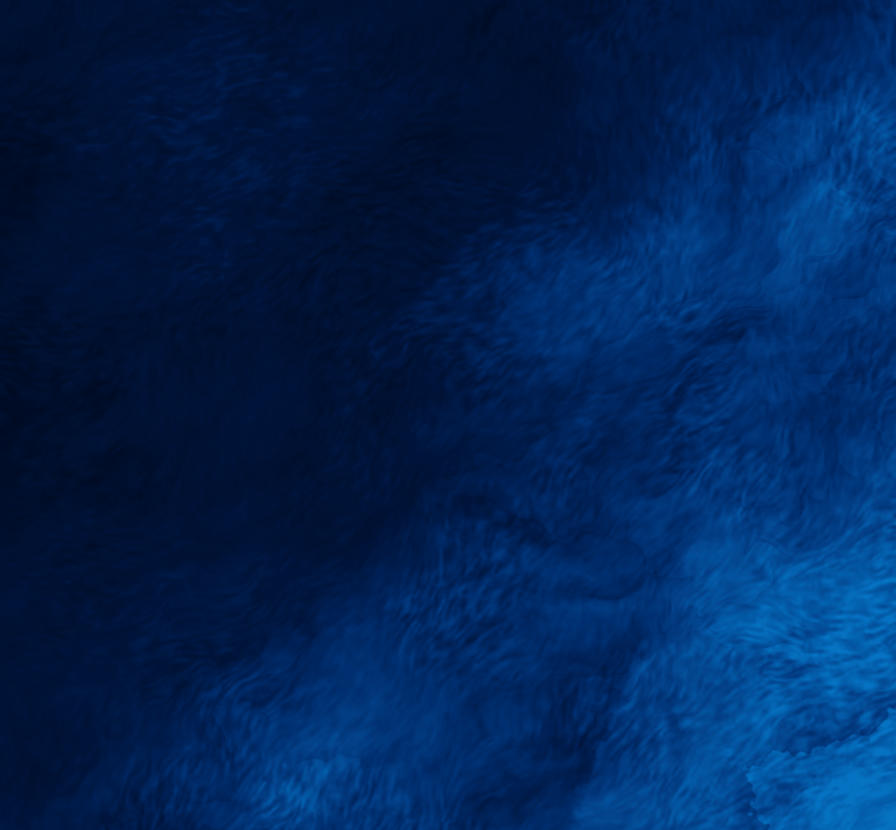
This background is drawn by a Shadertoy shader. Its source:

```glsl
// Deep blue, brushed cloud backdrop: night at the upper left, azure at the lower right.
// A diagonal gradient, soft glows and torn edges set one tone value; warped noise,
// wisps, folds and patchy fibres add detail, then a blue ramp colours it.

const float CLOUD_SCALE = 5.0;
const float CLOUD_AMOUNT = 0.28;
const float WISP_SCALE = 14.0;
const float WISP_AMOUNT = 0.30;
const float FOLD_SCALE = 4.5;
const float FOLD_AMOUNT = 0.07;
const float FIBRE_SCALE = 205.0;
const float FIBRE_AMOUNT = 0.32;
const float FIBRE_STEP = 0.0028;
const int FIBRE_STEPS = 2;
const float WARP_AMOUNT = 0.09;
const float ROUGHNESS = 0.58;
const float TEAR_SOFTNESS = 0.004;

const vec3 BLUE_RAMP[8] = vec3[8](
    vec3(0.00, 0.04, 0.13), vec3(0.00, 0.06, 0.18),
    vec3(0.00, 0.08, 0.23), vec3(0.00, 0.12, 0.32),
    vec3(0.00, 0.18, 0.43), vec3(0.01, 0.25, 0.53),
    vec3(0.01, 0.35, 0.65), vec3(0.02, 0.45, 0.76));

float hash(vec2 p) {
    vec3 q = fract(p.xyx * 0.1031);
    q += dot(q, q.yzx + 33.33);
    return fract((q.x + q.y) * q.z);
}

float noise(vec2 p) {
    vec2 cell = floor(p), f = fract(p);
    f = f * f * (3.0 - 2.0 * f);
    return mix(mix(hash(cell), hash(cell + vec2(1, 0)), f.x),
               mix(hash(cell + vec2(0, 1)), hash(cell + vec2(1, 1)), f.x), f.y);
}

// Layered noise, centred on zero
float fbm(vec2 p) {
    float sum = 0.0, total = 0.0, amplitude = 1.0;
    for (int i = 0; i < 5; i++) {
        sum += amplitude * (noise(p) - 0.5);
        total += amplitude;
        p = mat2(1.6, 1.2, -1.2, 1.6) * p + 17.3;
        amplitude *= ROUGHNESS;
    }
    return sum / total;
}

// Soft elliptical spot, turned by an angle in radians
float glow(vec2 p, vec2 centre, vec2 radius, float angle) {
    float c = cos(angle), s = sin(angle);
    vec2 d = mat2(c, -s, s, c) * (p - centre) / radius;
    return exp(-dot(d, d));
}

// Fine noise averaged along the local brush direction
float fibres(vec2 p) {
    float sum = 0.0;
    float angle = 0.75 + 2.0 * (noise(p * 4.0 + 8.0) - 0.5)
                + 1.2 * (noise(p * 15.0) - 0.5);
    vec2 flow = vec2(cos(angle), sin(angle));
    for (int i = -FIBRE_STEPS; i <= FIBRE_STEPS; i++) {
        vec2 q = p + flow * float(i) * FIBRE_STEP;
        sum += noise(q * FIBRE_SCALE + 40.0) - 0.5;
    }
    return sum / float(2 * FIBRE_STEPS + 1);
}

// Broad light and shade
float baseTone(vec2 p) {
    float tone = 0.20 + 0.74 * smoothstep(-0.1, 1.0, 0.9 * p.x - 0.55 * p.y);
    tone += 0.18 * glow(p, vec2(0.70, 0.68), vec2(0.22, 0.11), 0.55);
    tone += 0.18 * glow(p, vec2(0.94, 0.84), vec2(0.20, 0.09), 0.60);
    tone += 0.26 * glow(p, vec2(0.38, 0.05), vec2(0.16, 0.08), 0.55);
    tone += 0.12 * glow(p, vec2(0.42, 0.17), vec2(0.28, 0.09), 0.55);
    tone += 0.10 * glow(p, vec2(0.18, 0.10), vec2(0.16, 0.08), 0.70);
    tone += 0.08 * glow(p, vec2(0.22, 0.90), vec2(0.16, 0.20), 0.00);
    tone += 0.04 * glow(p, vec2(0.65, 0.45), vec2(0.14, 0.12), 0.50);
    tone += 0.08 * glow(p, vec2(0.96, 0.27), vec2(0.12, 0.09), 0.30);
    tone -= 0.10 * glow(p, vec2(0.98, 0.51), vec2(0.20, 0.10), 0.35);
    tone -= 0.09 * glow(p, vec2(0.02, 0.65), vec2(0.14, 0.40), 0.00);
    tone -= 0.08 * glow(p, vec2(0.45, 0.55), vec2(0.10, 0.24), 0.00);
    return tone;
}

// Crease and torn sheet in the lower right
float tornTone(vec2 p, float ragged) {
    float crease = p.x - 0.645 - 0.33 * p.y - 0.06 * ragged;
    float shade = (1.0 - smoothstep(-0.010, 0.004, crease)) * exp(min(crease, 0.0) * 13.0);
    float tone = -0.19 * shade * (1.0 - smoothstep(0.10, 0.38, p.y));

    float sheet = min(p.x - 0.845, 0.075 + 0.42 * (p.x - 0.85) - p.y) + 0.10 * ragged;
    float inside = smoothstep(-TEAR_SOFTNESS, TEAR_SOFTNESS, sheet);
    float shadow = exp(min(sheet, 0.0) * 18.0) * smoothstep(0.74, 0.88, p.x);
    return tone + 0.03 * inside - 0.19 * shadow * (1.0 - inside);
}

void mainImage(out vec4 fragColor, in vec2 fragCoord) {
    vec2 uv = fragCoord / iResolution.xy;
    vec2 p = fragCoord / iResolution.y;

    // Warped coordinates bend both layout and clouds
    vec2 warp = vec2(fbm(p * 4.0 + 3.0), fbm(p * 4.0 + 29.0));
    vec2 bent = uv + WARP_AMOUNT * warp;
    float ragged = fbm(p * 24.0 + 5.0);

    // Clouds, wisps and one-sided folds along the rising diagonal
    vec2 along = mat2(0.8, -0.6, 0.6, 0.8) * (p + 0.25 * warp);
    float cloud = fbm(along * vec2(0.7, 1.5) * CLOUD_SCALE + 11.0);
    float wisp = fbm(along * vec2(0.8, 1.8) * WISP_SCALE + 61.0);
    float ridge = fbm(along * vec2(0.7, 1.5) * FOLD_SCALE + 83.0);
    float fold = smoothstep(-0.012, 0.004, ridge) * exp(-max(ridge, 0.0) * 18.0);

    // Fibres show in patches
    float patches = mix(0.45, 1.25, smoothstep(-0.15, 0.15, fbm(p * 7.0 + 47.0)));
    float detail = CLOUD_AMOUNT * cloud + WISP_AMOUNT * wisp - FOLD_AMOUNT * (fold - 0.25)
                 + FIBRE_AMOUNT * patches * fibres(p + 0.05 * warp);
    float tone = baseTone(bent) + tornTone(uv, ragged);
    tone += detail * mix(0.75, 1.0, smoothstep(0.2, 0.6, tone));

    // Blend between neighbouring ramp colours
    float level = clamp(tone, 0.0, 0.999) * 7.0;
    int index = int(level);
    vec3 colour = mix(BLUE_RAMP[index], BLUE_RAMP[index + 1], fract(level));
    fragColor = vec4(colour, 1.0);
}
```
